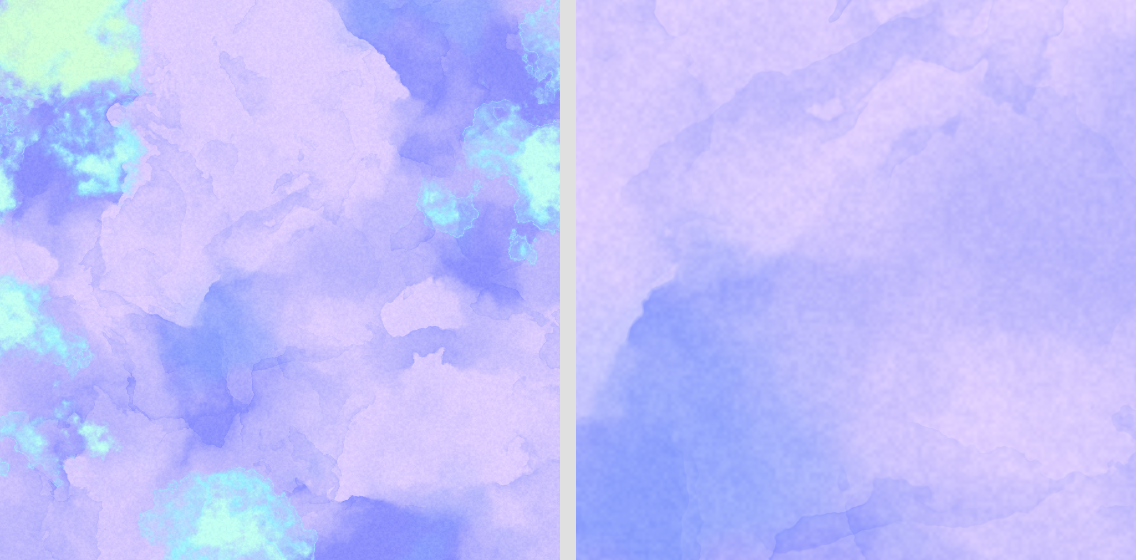
Left: the whole. Right: its middle third, enlarged.
Give the GLSL for this background, as a Shadertoy shader.

```glsl
float hash(vec2 p) {
    vec3 q = fract(p.xyx * 0.1031);
    q += dot(q, q.yzx + 33.33);
    return fract((q.x + q.y) * q.z);
}

float noise(vec2 p) {
    vec2 cell = floor(p), f = fract(p);
    f = f * f * (3.0 - 2.0 * f);
    return mix(mix(hash(cell), hash(cell + vec2(1, 0)), f.x),
               mix(hash(cell + vec2(0, 1)), hash(cell + vec2(1, 1)), f.x), f.y);
}

float fbm(vec2 p) {
    float sum = 0.0, gain = 0.5;
    for (int i = 0; i < 6; i++) {
        sum += gain * noise(p);
        p = mat2(1.6, 1.2, -1.2, 1.6) * p + 17.3;
        gain *= 0.5;
    }
    return sum;
}

// Approximate signed distance to an ellipse, positive inside
float patchField(vec2 p, vec2 centre, vec2 radius) {
    return (1.0 - length((p - centre) / radius)) * min(radius.x, radius.y);
}

float paleField(vec2 p) {
    float d = patchField(p, vec2(0.45, 0.77), vec2(0.26, 0.23));
    d = max(d, patchField(p, vec2(0.33, 0.64), vec2(0.13, 0.18)));
    d = max(d, patchField(p, vec2(0.30, 0.94), vec2(0.12, 0.13)));
    d = max(d, patchField(p, vec2(0.80, 0.22), vec2(0.27, 0.11)));
    d = max(d, patchField(p, vec2(0.22, 0.13), vec2(0.07, 0.18)));
    d = max(d, patchField(p, vec2(0.03, 0.57), vec2(0.11, 0.08)));
    return max(d, patchField(p, vec2(0.79, 0.43), vec2(0.09, 0.06)));
}

float deepField(vec2 p) {
    float d = patchField(p, vec2(0.79, 0.88), vec2(0.21, 0.20));
    d = max(d, patchField(p, vec2(0.42, 0.32), vec2(0.20, 0.23)));
    d = max(d, patchField(p, vec2(0.92, 0.58), vec2(0.14, 0.13)));
    d = max(d, patchField(p, vec2(0.17, 0.66), vec2(0.11, 0.15)));
    return max(d, patchField(p, vec2(0.70, 0.04), vec2(0.19, 0.09)));
}

float aquaField(vec2 p) {
    float d = patchField(p, vec2(0.10, 0.95), vec2(0.15, 0.13));
    d = max(d, patchField(p, vec2(0.17, 0.75), vec2(0.05, 0.07)));
    d = max(d, patchField(p, vec2(0.00, 0.70), vec2(0.07, 0.08)));
    d = max(d, patchField(p, vec2(0.04, 0.42), vec2(0.09, 0.12)));
    d = max(d, patchField(p, vec2(0.08, 0.21), vec2(0.07, 0.04)));
    d = max(d, patchField(p, vec2(0.44, 0.05), vec2(0.15, 0.12)));
    d = max(d, patchField(p, vec2(0.95, 0.70), vec2(0.11, 0.12)));
    d = max(d, patchField(p, vec2(1.00, 0.90), vec2(0.05, 0.08)));
    return max(d, patchField(p, vec2(0.78, 0.64), vec2(0.06, 0.03)));
}

void mainImage(out vec4 fragColor, in vec2 fragCoord) {
    vec2 p = fragCoord / iResolution.y;
    vec2 drift = vec2(fbm(p * 4.0), fbm(p * 4.0 + 9.7)) - 0.5;
    vec2 fray = vec2(fbm(p * 15.0 + 3.1), fbm(p * 15.0 + 41.0)) - 0.5;
    vec2 q = p + 0.17 * drift + 0.08 * fray;
    float cloud = fbm(q * 5.0 + 23.0) - 0.5;
    float mottling = fbm(p * 18.0 + 61.0) - 0.5;
    float speckle = fbm(p * 60.0 + 7.0) - 0.5;

    // Main wash: wet bleeding edges alternate with crisp dried ones
    float inward = -paleField(q);
    float wetness = smoothstep(0.47, 0.62, fbm(p * 4.5 + 31.0));
    float softness = mix(0.002, 0.06, wetness);
    float cover = smoothstep(-softness, softness, inward);
    float rim = cover * exp(-max(inward, 0.0) / 0.007) * (1.0 - wetness);
    float deep = smoothstep(-0.06, 0.10, deepField(q) + 0.15 * cloud);
    float pigment = 0.06 + 0.35 * cloud + 0.22 * mottling + 0.08 * speckle
                  + cover * (0.33 + 0.50 * deep + 0.85 * cloud) + 0.18 * rim;

    // Torn islands: contours of the noise, dried dark on one side
    for (int i = 0; i < 3; i++) {
        float level = 0.22 * (fbm(q * (3.0 + float(i)) + 13.7 * float(i) + 50.0) - 0.56);
        float crisp = smoothstep(0.40, 0.55, fbm(p * 6.0 + 29.0 * float(i)));
        float island = smoothstep(-0.001, 0.001, level) * crisp;
        pigment += island * (0.16 * exp(-max(level, 0.0) / 0.018) + 0.14 * exp(-max(level, 0.0) / 0.0015));
    }

    // Scattered transparent glazes with faint dried outlines
    for (int i = 0; i < 16; i++) {
        vec2 seed = vec2(float(i) * 7.0 + 2.0, 13.0);
        vec2 centre = vec2(hash(seed), hash(seed + 31.0));
        float radius = mix(0.05, 0.19, hash(seed + 57.0));
        float ragged = mix(0.04, 0.30, hash(seed + 83.0));
        float d = radius - length(p - centre + ragged * drift + 0.45 * ragged * fray);
        float inside = smoothstep(-0.001, 0.001, d);
        float strength = mix(-0.15, 0.13, hash(seed + 101.0));
        float outline = smoothstep(0.35, 0.6, noise(p * 12.0 + seed));
        pigment += inside * (strength * exp(-max(d, 0.0) / 0.06) * outline
                 + 0.05 * exp(-max(d, 0.0) / 0.003) * outline);
    }

    vec3 color = mix(vec3(0.87, 0.805, 0.998), vec3(0.74, 0.72, 0.99), smoothstep(0.0, 0.46, pigment));
    color = mix(color, vec3(0.55, 0.57, 0.99), smoothstep(0.42, 1.0, pigment));
    color = mix(color, vec3(0.55, 0.70, 0.99), 0.45 * deep * smoothstep(0.50, 0.65, fbm(p * 5.0 + 77.0)));

    // Aqua blooms with torn, bright fibres and mint cores
    float bloom = aquaField(p + 0.12 * drift + 0.16 * fray) + 0.10 * mottling + 0.04 * speckle;
    float fibre = 1.0 - abs(2.0 * fbm(q * 14.0 + 5.0) - 1.0);
    float aqua = smoothstep(-0.012, 0.045, bloom) * (0.62 + 0.5 * smoothstep(0.80, 1.0, fibre) + 0.9 * speckle);
    float tear = exp(-abs(bloom) / 0.003) * smoothstep(0.47, 0.60, fbm(p * 8.0 + 91.0));
    color = mix(color, vec3(0.62, 0.93, 0.995), clamp(aqua + 0.65 * tear, 0.0, 1.0));
    color = mix(color, vec3(0.76, 0.995, 0.95), smoothstep(0.025, 0.09, bloom + 0.15 * cloud + 0.06 * speckle));
    float corner = patchField(p + 0.12 * drift + 0.12 * fray, vec2(0.09, 0.97), vec2(0.17, 0.14)) + 0.2 * mottling;
    color = mix(color, vec3(0.82, 1.0, 0.82), 0.8 * smoothstep(0.0, 0.08, corner) * smoothstep(-0.01, 0.04, bloom));

    // Paper grain
    float grain = 0.5 * noise(p * 240.0) + 0.5 * noise(p * 450.0 + 19.0) - 0.5;
    color += grain * vec3(0.075, 0.07, 0.015);
    fragColor = vec4(clamp(color, 0.0, 1.0), 1.0);
}
```
